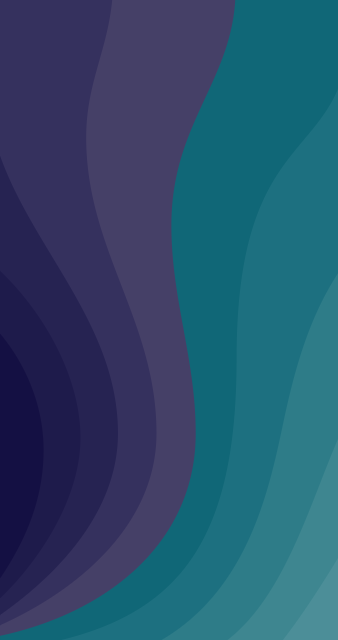
Give the GLSL for this background, as a Shadertoy shader.

```glsl
// Layered flowing waves: indigo bands on the left, teal bands on the right.

// Left bands, from the outer one to the core
const vec3 PURPLE      = vec3(0.272, 0.250, 0.405);
const vec3 INDIGO      = vec3(0.208, 0.192, 0.368);
const vec3 DEEP_INDIGO = vec3(0.148, 0.136, 0.322);
const vec3 NIGHT       = vec3(0.118, 0.104, 0.294);
const vec3 CORE        = vec3(0.080, 0.064, 0.262);

// Right bands, from the base to the corner
const vec3 TEAL        = vec3(0.063, 0.402, 0.465);
const vec3 MID_TEAL    = vec3(0.115, 0.440, 0.502);
const vec3 SOFT_TEAL   = vec3(0.180, 0.486, 0.535);
const vec3 PALE_TEAL   = vec3(0.243, 0.525, 0.563);
const vec3 MIST        = vec3(0.297, 0.558, 0.598);

const int SOLVE_STEPS = 18;

// Point on a cubic Bezier
vec2 bezier(float t, vec2 a, vec2 b, vec2 c, vec2 d) {
    float s = 1.0 - t;
    return s * s * s * a + 3.0 * s * t * (s * b + t * c) + t * t * t * d;
}

// x of a descending Bezier at height y, found by bisection
float curveX(float y, vec2 a, vec2 b, vec2 c, vec2 d) {
    float low = 0.0, high = 1.0;
    for (int i = 0; i < SOLVE_STEPS; i++) {
        float mid = 0.5 * (low + high);
        if (bezier(mid, a, b, c, d).y > y) low = mid;
        else high = mid;
    }
    return bezier(0.5 * (low + high), a, b, c, d).x;
}

// Bulge leaving the left side at top, widest at peak, returning at foot
float bulgeX(float y, vec2 top, vec2 rise, float shoulder, vec2 peak,
             float hip, vec2 fall, vec2 foot) {
    return y > peak.y
        ? curveX(y, top, rise, vec2(peak.x, shoulder), peak)
        : curveX(y, peak, vec2(peak.x, hip), fall, foot);
}

// Paint where signed distance is positive, one pixel of blending
void paint(inout vec3 color, vec3 layer, float dist) {
    float slope = max(length(vec2(dFdx(dist), dFdy(dist))), 1e-5);
    color = mix(color, layer, clamp(0.5 + dist / slope, 0.0, 1.0));
}

void mainImage(out vec4 fragColor, in vec2 fragCoord) {
    vec2 uv = fragCoord / iResolution.xy;
    float x = uv.x, y = uv.y;
    vec3 color = TEAL;

    // Teal bands fill to the right of their edges
    vec2 midKnot = vec2(0.700, 0.440);
    float midEdge = y > midKnot.y
        ? curveX(y, vec2(1.0, 0.861), vec2(0.913, 0.753), vec2(0.700, 0.746), midKnot)
        : curveX(y, midKnot, vec2(0.700, 0.167), vec2(0.545, 0.047), vec2(0.181, 0.0));
    paint(color, MID_TEAL, x - midEdge);

    vec2 softKnot = vec2(0.842, 0.349);
    float softEdge = y > softKnot.y
        ? curveX(y, vec2(1.0, 0.573), vec2(0.916, 0.505), vec2(0.874, 0.427), softKnot)
        : curveX(y, softKnot, vec2(0.800, 0.245), vec2(0.743, 0.082), vec2(0.478, 0.0));
    paint(color, SOFT_TEAL, x - softEdge);

    float paleEdge = curveX(y, vec2(1.0, 0.314), vec2(0.916, 0.212),
                            vec2(0.842, 0.069), vec2(0.673, 0.0));
    paint(color, PALE_TEAL, x - paleEdge);

    float mistEdge = curveX(y, vec2(1.0, 0.128), vec2(0.948, 0.083),
                            vec2(0.894, 0.039), vec2(0.837, 0.0));
    paint(color, MIST, x - mistEdge);

    // Two tall waves: a waist above, then a bulge below
    vec2 waist = vec2(0.507, 0.648);
    float purpleEdge = y > waist.y
        ? curveX(y, vec2(0.696, 1.0), vec2(0.681, 0.870), vec2(0.507, 0.805), waist)
        : bulgeX(y, waist, vec2(0.507, 0.531), 0.440, vec2(0.579, 0.323),
                 0.154, vec2(0.322, 0.043), vec2(0.0, 0.0065));
    paint(color, PURPLE, purpleEdge - x);

    waist = vec2(0.255, 0.785);
    float indigoEdge = y > waist.y
        ? curveX(y, vec2(0.332, 1.0), vec2(0.317, 0.919), vec2(0.255, 0.870), waist)
        : bulgeX(y, waist, vec2(0.255, 0.609), 0.499, vec2(0.463, 0.323),
                 0.186, vec2(0.248, 0.082), vec2(0.0, 0.023));
    paint(color, INDIGO, indigoEdge - x);

    // Nested dark bulges on the left side
    float deepEdge = bulgeX(y, vec2(0.0, 0.757), vec2(0.099, 0.609), 0.492,
                            vec2(0.349, 0.323), 0.206, vec2(0.186, 0.108), vec2(0.0, 0.039));
    paint(color, DEEP_INDIGO, deepEdge - x);

    float nightEdge = bulgeX(y, vec2(0.0, 0.577), vec2(0.136, 0.508), 0.408,
                             vec2(0.238, 0.316), 0.219, vec2(0.111, 0.121), vec2(0.0, 0.065));
    paint(color, NIGHT, nightEdge - x);

    float coreEdge = bulgeX(y, vec2(0.0, 0.479), vec2(0.082, 0.427), 0.362,
                            vec2(0.129, 0.297), 0.219, vec2(0.074, 0.154), vec2(0.0, 0.096));
    paint(color, CORE, coreEdge - x);

    fragColor = vec4(color, 1.0);
}
```
